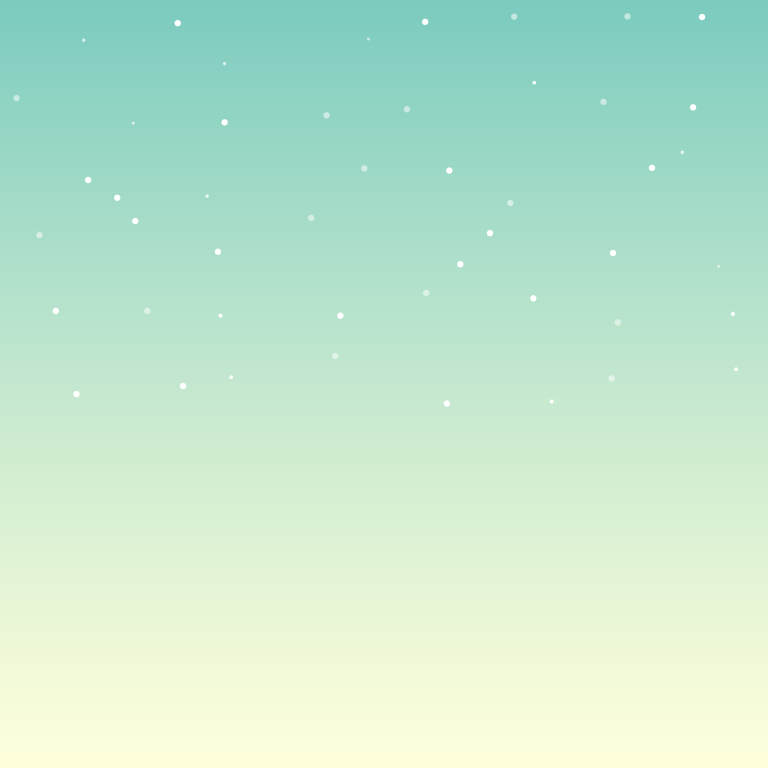
Write a three.js fragment shader that draws this background.

```glsl
// A calm sky fading from teal down to pale cream, with small white dots over its upper half.
// The sky is a slightly curved vertical gradient; the dots sit in a jittered grid,
// where a sine hash gives each cell its position, size and opacity.

#define TOP_COLOR vec3(0.480, 0.795, 0.748)
#define BOTTOM_COLOR vec3(1.0, 1.0, 0.86)
#define GRADIENT_CURVE 0.21
#define FIELD_BOTTOM 0.465
#define FIELD_TOP 0.99
#define GRID vec2(8.0, 6.0)
#define LARGE_RADIUS 0.0041
#define SMALL_RADIUS 0.0021
#define FAINT_OPACITY 0.52
#define EDGE_SOFTNESS 0.0009
#define SEED 3.7

varying vec2 vUv;

float hash(vec2 p) {
  return fract(sin(dot(p, vec2(127.1, 311.7)) + SEED) * 43758.5453);
}

vec3 skyColor(float height) {
  return mix(BOTTOM_COLOR, TOP_COLOR, mix(height, height * height, GRADIENT_CURVE));
}

// Opacity of the dot belonging to the grid cell under the point
float dotField(vec2 point) {
  float fieldHeight = FIELD_TOP - FIELD_BOTTOM;
  vec2 cellSize = vec2(1.0, fieldHeight) / GRID;
  vec2 local = point - vec2(0.0, FIELD_BOTTOM);
  vec2 cell = floor(local / cellSize);

  // Keep each dot away from its cell walls so that it is never cut
  vec2 jitter = vec2(hash(cell), hash(cell + 17.3));
  vec2 center = (cell + mix(vec2(0.08), vec2(0.92), jitter)) * cellSize;

  // Three kinds: large and bright, large and faint, small
  float kind = hash(cell + 41.9);
  float shade = hash(cell + 73.1);
  float isSmall = step(0.74, kind);
  float isFaint = step(0.39, kind) * (1.0 - isSmall);
  float radius = mix(LARGE_RADIUS, SMALL_RADIUS * mix(0.85, 1.3, shade), isSmall);
  float opacity = mix(1.0, FAINT_OPACITY, isFaint);
  opacity *= mix(1.0, mix(0.55, 1.0, shade), isSmall);

  float edge = length(local - center) - radius;
  float disc = 1.0 - smoothstep(-EDGE_SOFTNESS, EDGE_SOFTNESS, edge);
  float inField = step(FIELD_BOTTOM, point.y) * step(point.y, FIELD_TOP);
  return disc * opacity * inField;
}

void main() {
  vec3 color = skyColor(vUv.y);
  color = mix(color, vec3(1.0), dotField(vUv));
  gl_FragColor = vec4(color, 1.0);
}
```
